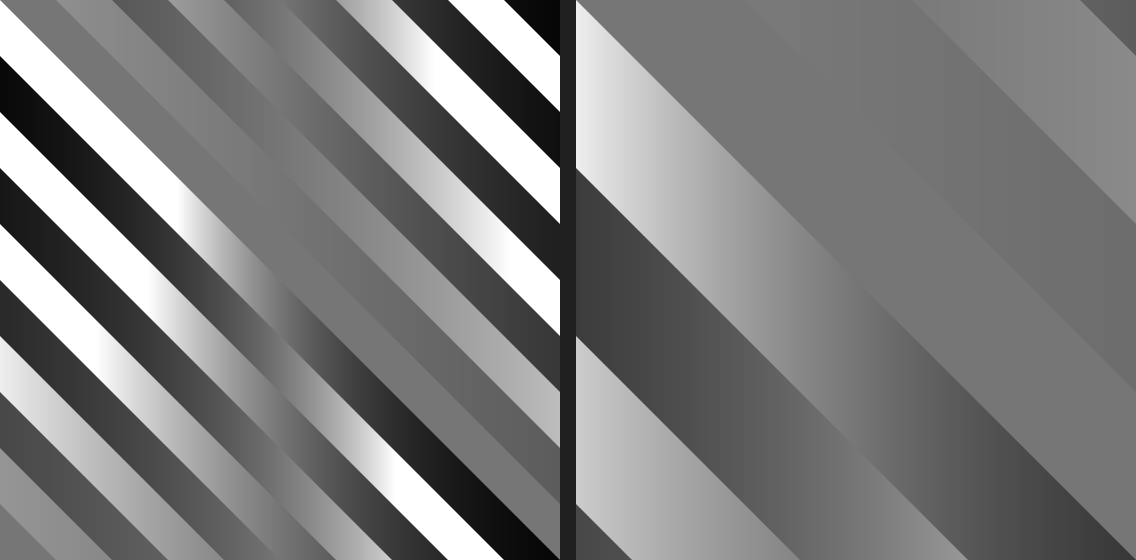
Left: the whole. Right: its middle third, enlarged.
This background is drawn by a Shadertoy shader. Its source:

```glsl
// Linear light to display value
float encodeSrgb(float light) {
    light = clamp(light, 0.0, 1.0);
    return light < 0.0031308 ? 12.92 * light : 1.055 * pow(light, 1.0 / 2.4) - 0.055;
}

// Mid grey pushed by exposure stops: steeper for each stripe, alternating in direction
float stripeTone(float stripe, float x) {
    float steepness = mod(stripe, 10.0);
    float direction = mod(stripe, 2.0) < 0.5 ? 1.0 : -1.0;
    return encodeSrgb(0.18 * exp2(1.5 * direction * steepness * (x - 0.5)));
}

void mainImage(out vec4 fragColor, in vec2 fragCoord) {
    vec2 uv = fragCoord / iResolution.xy;

    // Ten diagonal stripes on each side of the falling diagonal
    float band = (uv.x + uv.y - 1.0) * 10.0;
    float edge = floor(band + 0.5);

    // Blend the two neighbours across their shared edge
    float soft = 7.5 / min(iResolution.x, iResolution.y);
    float tone = mix(stripeTone(edge - 1.0, uv.x), stripeTone(edge, uv.x),
                     smoothstep(-soft, soft, band - edge));

    fragColor = vec4(vec3(tone), 1.0);
}
```
